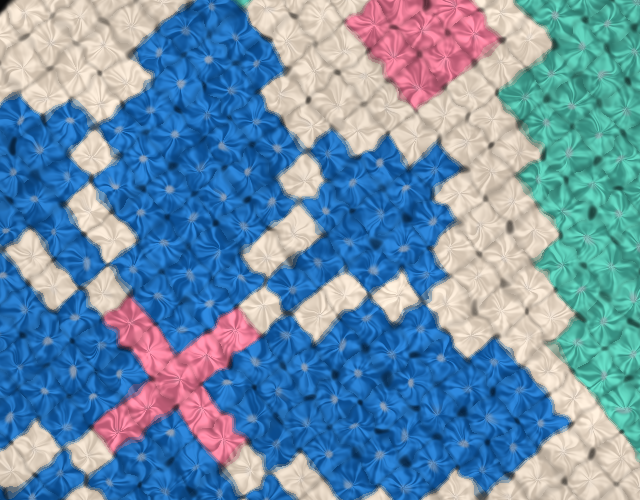
Reproduce this pattern procedurally as a Shadertoy shader.

```glsl
// Embroidered cross-stitch flower: blue petals, pink cross and cream ground.
// A skewed grid turns the canvas into stitches; symmetric cell rules choose
// the thread colour, then radial fibres, eyelets and holes give the relief.

const vec3 CREAM = vec3(0.92, 0.85, 0.77);
const vec3 BLUE  = vec3(0.06, 0.40, 0.75);
const vec3 TEAL  = vec3(0.28, 0.73, 0.66);
const vec3 PINK  = vec3(0.95, 0.46, 0.59);
const vec3 CLOTH = vec3(0.67, 0.68, 0.72);

float hash(vec2 p) {
    return fract(sin(dot(p, vec2(127.1, 311.7))) * 43758.5453);
}

float noise(vec2 p) {
    vec2 i = floor(p), f = fract(p);
    f = f * f * (3.0 - 2.0 * f);
    return mix(mix(hash(i), hash(i + vec2(1, 0)), f.x),
               mix(hash(i + vec2(0, 1)), hash(i + vec2(1, 1)), f.x), f.y);
}

// Canvas position to stitch coordinates, with the pink cross at zero
vec2 toStitch(vec2 p) {
    mat2 steps = mat2(0.0578, 0.0475, 0.0470, -0.0595);
    return inverse(steps) * (p - vec2(0.3517, 0.2383));
}

// Thread colour of one cell
vec3 threadColor(vec2 cell) {
    vec2 q = abs(cell);
    float far = max(q.x, q.y), near = min(q.x, q.y);

    // Ground with the side square and the stepped teal border
    vec3 col = CREAM;
    vec2 square = abs(cell - vec2(11.0, -3.0));
    if (max(square.x, square.y) < 1.5) col = PINK;
    float border = cell.y < 0.0 ? 14.0 : max(9.0, 12.0 - floor(cell.y / 2.0));
    if (cell.x >= border || (cell.x > 7.5 && cell.y < -6.5)) col = TEAL;

    // Flower, its pale stamens and central cross
    float reach = near < 2.5 ? 9.0 - near : (near < 4.5 ? 6.0 : 7.0);
    if (far <= reach) col = BLUE;
    bool tip = far == 3.0 && near == 0.0;
    bool bar = (far == 4.0 || far == 5.0) && near == 1.0;
    bool dot6 = far == 6.0 && near == 2.0;
    if (tip || bar || dot6) col = CREAM;
    if (far < 2.5 && near == 0.0) col = PINK;
    return col;
}

// Average of nearby cells for soft edges
vec3 softThread(vec2 g, float spread) {
    vec3 sum = vec3(0.0);
    for (int i = 0; i < 9; i++) {
        vec2 o = vec2(i % 3, i / 3) - 1.0;
        sum += threadColor(floor(g + o * spread + 0.5));
    }
    return sum / 9.0;
}

// Strands fanning out from the centre of a stitch
float fibres(vec2 f, vec2 cell) {
    float r = length(f);
    vec2 dir = f / max(r, 0.02);
    float fan = noise(dir * 4.5 + r * 2.0 + cell * 7.3);
    float fuzz = noise((f + cell) * vec2(9.0, 6.0) + 40.0);
    return 0.65 * fan + 0.35 * fuzz;
}

void mainImage(out vec4 fragColor, in vec2 fragCoord) {
    vec2 p = fragCoord / iResolution.y;
    vec2 grid = toStitch(p);

    // Loose yarn bends the cell outlines
    vec2 wobble = vec2(noise(grid * 3.0), noise(grid * 3.0 + 31.0)) - 0.5;
    vec2 g = grid + 0.24 * wobble;
    vec2 cell = floor(g + 0.5);
    vec2 f = g - cell;
    vec3 base = softThread(g, 0.05);
    float blueness = smoothstep(0.1, 0.55, base.b - base.r);
    float paleness = smoothstep(0.6, 0.8, base.g) * smoothstep(0.6, 0.85, base.r);

    // Fibre light and shade
    float strand = smoothstep(0.15, 0.85, fibres(f, cell));
    vec3 dark = base * mix(0.76, 0.88, paleness);
    vec3 light = base + mix(vec3(0.12, 0.13, 0.11), vec3(0.06, 0.07, 0.08), paleness);
    vec3 col = mix(dark, light, strand);

    // Shaded seams between stitches
    float rim = max(abs(f.x), abs(f.y));
    col *= 1.0 - 0.15 * smoothstep(0.36, 0.5, rim);

    // Cloth seen through the central eyelets
    vec2 jitter = 0.12 * (vec2(hash(cell), hash(cell + 9.0)) - 0.5);
    float eyelet = 1.0 - smoothstep(0.05, 0.17, length(f - jitter));
    float open = mix(0.2, 0.8, blueness) * (0.35 + 0.65 * hash(cell + 17.0));
    col = mix(col, CLOTH, eyelet * open);

    // Dark needle holes at the corners
    vec2 corner = floor(g) + 0.5;
    float hole = 1.0 - smoothstep(0.03, 0.15, length(g - corner));
    col = mix(col, base * 0.25, hole * (0.35 + 0.45 * hash(corner)));

    // Broad uneven light, then the black table beyond the cloth
    col *= 0.96 + 0.08 * noise(p * 5.0);
    float table = 1.0 - smoothstep(-10.55, -10.3, g.y);
    col = mix(col, vec3(0.03), table);
    fragColor = vec4(clamp(col, 0.0, 1.0), 1.0);
}
```
